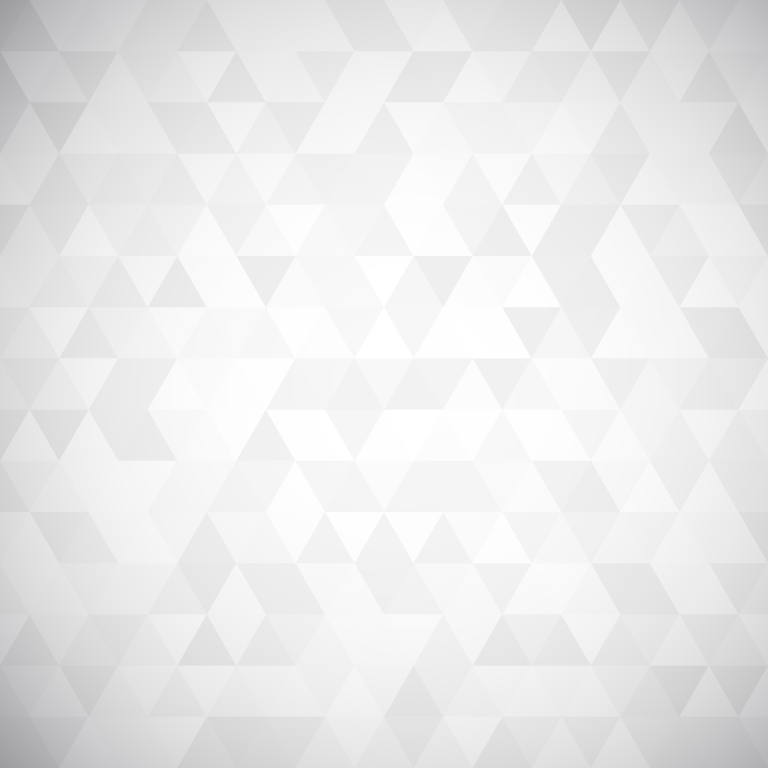
Reproduce this background procedurally as a WebGL 1 fragment shader.

```glsl
precision highp float;

uniform vec2 u_resolution;

float hash(vec2 id) {
  return fract(sin(dot(id, vec2(12.9898, 78.233))) * 43758.5453);
}

// Unique id of the triangle under uv, in 15 rows of 13 triangle widths
vec2 triangleId(vec2 uv) {
  float depth = (1.0 - uv.y) * 15.0;
  float row = floor(depth);
  float slant = 0.5 * (depth - row);
  float stagger = 0.5 * (1.0 - mod(row, 2.0));
  float along = uv.x * 13.0 - stagger;
  return vec2(floor(along + slant) + floor(along - slant), row);
}

// Mostly pale facets with a few darker ones
float facetShade(vec2 uv) {
  return 0.062 * pow(hash(triangleId(uv)), 1.5);
}

void main() {
  vec2 uv = gl_FragCoord.xy / u_resolution;

  // Average a grid of samples in each pixel to smooth the facet edges
  float shade = 0.0;
  for (int j = 0; j < 3; j++) {
    for (int i = 0; i < 3; i++) {
      vec2 offset = (vec2(float(i), float(j)) - 1.0) / 3.0;
      shade += facetShade(uv + offset / u_resolution) / 9.0;
    }
  }

  // White glow right of the middle, falling off to cool grey corners
  float reach = length(uv - vec2(0.53, 0.5));
  float vignette = pow(reach, 3.4);
  vec3 coolGrey = vec3(1.0, 0.995, 0.965);
  vec3 color = 1.0 - vignette * coolGrey - shade;

  gl_FragColor = vec4(color, 1.0);
}
```
